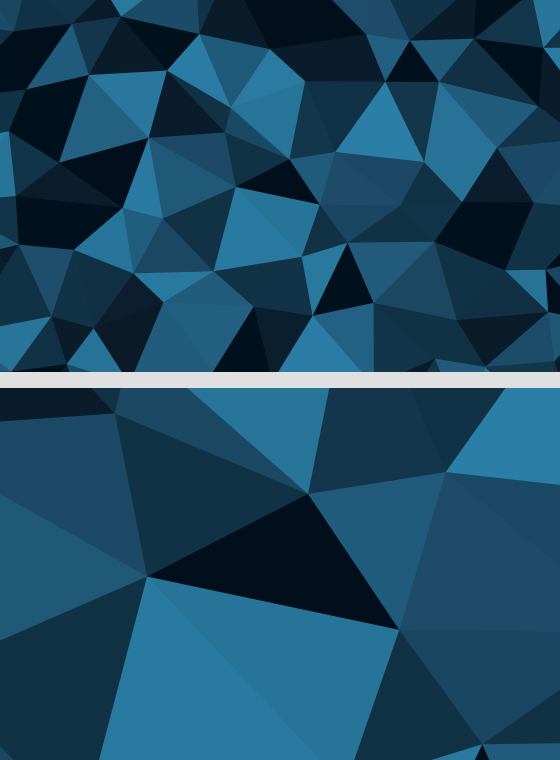
Top, the full canvas; bottom, a detail of the centre.
Write a WebGL 1 fragment shader that draws this background.

```glsl
precision highp float;
// Low-poly backdrop: irregular flat triangles in shades of deep blue.

uniform vec2 u_resolution;

const float ROWS = 6.6;                   // mesh rows over the canvas height
const vec2 CELL_SIZE = vec2(1.25, 1.0);   // cells are wider than tall
const vec2 JITTER = vec2(0.31, 0.35);     // largest vertex shift, in cells
const float STAGGER = 0.5;                // sideways shift of every other row

float hash(vec2 p) {
  vec3 q = fract(vec3(p.xyx) * vec3(0.1031, 0.1030, 0.0973));
  q += dot(q, q.yzx + 33.33);
  return fract((q.x + q.y) * q.z);
}

float cross2(vec2 a, vec2 b) {
  return a.x * b.y - a.y * b.x;
}

// Mesh vertex that belongs to a grid cell
vec2 meshVertex(vec2 cell) {
  vec2 shift = vec2(hash(cell + 17.0), hash(cell + 71.0)) * 2.0 - 1.0;
  vec2 stagger = vec2(STAGGER * mod(cell.y, 2.0), 0.0);
  return (cell + stagger + JITTER * shift) * CELL_SIZE;
}

// Quality of splitting quad abcd along ac; negative if the split folds over
float splitScore(vec2 a, vec2 b, vec2 c, vec2 d) {
  vec2 diagonal = c - a;
  float smaller = min(cross2(b - a, diagonal), cross2(diagonal, d - a));
  return smaller / dot(diagonal, diagonal);
}

// Signed distance to the line ab, positive on its left
float edgeDistance(vec2 p, vec2 a, vec2 b) {
  return cross2(b - a, p - a) / max(length(b - a), 0.0001);
}

// Antialiased coverage of a counter-clockwise triangle
float triangleCoverage(vec2 p, vec2 a, vec2 b, vec2 c, float pixel) {
  float inside = min(edgeDistance(p, a, b),
                     min(edgeDistance(p, b, c), edgeDistance(p, c, a)));
  return clamp(inside / pixel + 0.5, 0.0, 1.0);
}

// Palette from dark to bright; thresholds set the share of each shade
vec3 shade(float tone) {
  vec3 color = vec3(0.00, 0.06, 0.11);
  color = mix(color, vec3(0.04, 0.11, 0.17), step(0.11, tone));
  color = mix(color, vec3(0.07, 0.20, 0.28), step(0.26, tone));
  color = mix(color, vec3(0.11, 0.29, 0.40), step(0.56, tone));
  color = mix(color, vec3(0.13, 0.36, 0.49), step(0.71, tone));
  return mix(color, vec3(0.16, 0.47, 0.62), step(0.81, tone));
}

// Flat colour of one of the two facets in a cell
vec3 facetColor(vec2 cell, float facet) {
  vec2 id = vec2(cell.x * 2.0 + facet, cell.y);
  float base = cell.x * 0.618 + hash(vec2(cell.y, 5.0));
  float tone = fract(base + 0.5 * hash(id + 131.0));
  return shade(tone) * mix(0.94, 1.06, hash(id + 211.0));
}

void main() {
  float pixel = ROWS / u_resolution.y;
  vec2 p = gl_FragCoord.xy * pixel;
  vec2 home = floor(p / CELL_SIZE);
  vec3 sum = vec3(0.0);
  float weight = 0.0;

  // Blend the facets of all quads that can reach this point
  for (int y = -1; y <= 1; y++) {
    for (int x = -2; x <= 1; x++) {
      vec2 cell = home + vec2(float(x), float(y));
      vec2 a = meshVertex(cell);
      vec2 b = meshVertex(cell + vec2(1.0, 0.0));
      vec2 c = meshVertex(cell + vec2(1.0, 1.0));
      vec2 d = meshVertex(cell + vec2(0.0, 1.0));

      // Rotate the corners so that ac is the better diagonal
      if (splitScore(b, c, d, a) > splitScore(a, b, c, d)) {
        vec2 first = a;
        a = b;
        b = c;
        c = d;
        d = first;
      }

      float lower = triangleCoverage(p, a, b, c, pixel);
      float upper = triangleCoverage(p, a, c, d, pixel);
      sum += lower * facetColor(cell, 0.0) + upper * facetColor(cell, 1.0);
      weight += lower + upper;
    }
  }

  gl_FragColor = vec4(sum / max(weight, 0.0001), 1.0);
}
```
